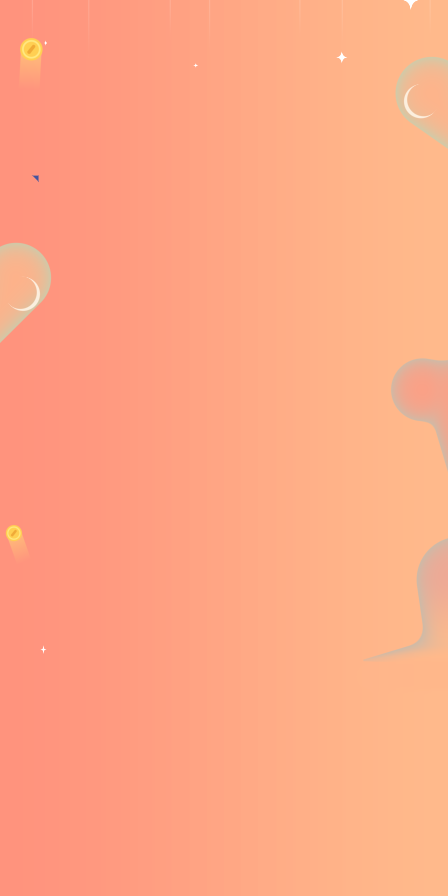
Give the GLSL for this background, as a WebGL 1 fragment shader.

```glsl
precision highp float;
// A warm coral-to-apricot backdrop with translucent balloons and soft blobs at
// its sides, plus sparkles, falling coins and faint streaks. Shapes are distance
// functions on a grid 100 wide and 200 high, with y running down from the top.

uniform vec2 u_resolution;

#define CORAL vec3(1.0, 0.575, 0.49)
#define APRICOT vec3(1.0, 0.727, 0.545)
#define MINT_RIM vec3(0.80, 0.80, 0.67)
#define BALLOON_CORE vec3(1.0, 0.70, 0.54)
#define GREY_RIM vec3(0.80, 0.73, 0.66)
#define SALMON_CORE vec3(0.99, 0.62, 0.52)
#define ROSE_CORE vec3(0.94, 0.66, 0.58)
#define GOLD vec3(1.0, 0.81, 0.32)
#define NAVY vec3(0.27, 0.33, 0.62)
#define BANDS 26.0
#define STREAKS 7
#define STREAK_ALPHA 0.16

float hash(float n) {
  n = fract(n * 0.1031);
  n *= n + 33.33;
  return fract(n * (n + n));
}

// Antialiased coverage of a signed distance.
float cover(float d) {
  float edge = 75.0 / u_resolution.x;
  return 1.0 - smoothstep(-edge, edge, d);
}

float smoothUnion(float a, float b, float k) {
  float h = max(k - abs(a - b), 0.0) / k;
  return min(a, b) - h * h * k * 0.25;
}

// Two discs of different radii joined by their tangents.
float roundCone(vec2 p, vec2 a, vec2 b, float ra, float rb) {
  float len = length(b - a);
  vec2 axis = (b - a) / len;
  p -= a;
  vec2 q = vec2(abs(p.x * axis.y - p.y * axis.x), dot(p, axis));
  float s = (ra - rb) / len;
  float c = sqrt(1.0 - s * s);
  float k = dot(q, vec2(-s, c));
  if (k < 0.0) return length(q) - ra;
  if (k > c * len) return length(q - vec2(0.0, len)) - rb;
  return dot(q, vec2(c, s)) - ra;
}

// Tinted body whose rim colour melts inward into the core colour.
vec3 translucent(vec3 base, float d, vec3 rim, vec3 core, float width, float alpha) {
  vec3 body = mix(core, rim, exp(min(d, 0.0) / width));
  return mix(base, body, cover(d) * alpha);
}

vec3 balloon(vec3 base, vec2 p, vec2 center, vec2 tip, float r) {
  float d = roundCone(p, center, center + tip, r, 1.3);
  return translucent(base, d, MINT_RIM, BALLOON_CORE, 2.3, 0.95);
}

// Curved glint: a crescent cut from two discs.
float glint(vec2 p, vec2 center, float side) {
  vec2 q = (p - center) * vec2(side, 1.0);
  q = mat2(0.87, 0.5, -0.5, 0.87) * q;
  return cover(max(length(q - vec2(3.2, 0.0)) - 3.8, 3.7 - length(q - vec2(3.9, 0.0))));
}

float sparkle(vec2 p, vec2 center, float r) {
  vec2 q = abs(p - center) / vec2(0.78 * r, r);
  float reach = sqrt(q.x) + sqrt(q.y);
  return cover((reach * reach - 1.0) * r * 0.4);
}

vec3 coin(vec3 base, vec2 p, vec2 center, vec2 fall, float r) {
  // Fading trail behind the disc.
  vec2 q = p - center;
  float along = dot(q, fall) / dot(fall, fall);
  float across = length(q - fall * along) - r * 0.92;
  float trail = cover(across) * step(0.0, along) * clamp(1.0 - along, 0.0, 1.0);
  base = mix(base, vec3(1.0, 0.80, 0.47), trail * 0.75);
  // Disc with a raised ring and a slanted bar.
  float d = length(q) - r;
  vec3 face = mix(GOLD, vec3(1.0, 0.91, 0.50), cover(abs(d + 0.25 * r) - 0.08 * r));
  float bar = roundCone(q, vec2(-0.2, 0.25) * r, vec2(0.2, -0.25) * r, 0.16 * r, 0.15 * r);
  face = mix(face, vec3(0.92, 0.62, 0.18), cover(bar) * 0.75);
  return mix(base, face, cover(d));
}

void main() {
  vec2 uv = gl_FragCoord.xy / u_resolution;
  vec2 p = vec2(uv.x, 1.0 - uv.y) * vec2(100.0, 200.0);

  // Horizontal gradient with barely visible bands.
  float t = mix(uv.x, floor(uv.x * BANDS) / BANDS + 0.5 / BANDS, 0.5);
  vec3 color = mix(CORAL, APRICOT, mix(t, smoothstep(0.0, 1.0, t), 0.7));

  // Thin streaks falling from the top edge.
  for (int i = 0; i < STREAKS; i++) {
    float n = float(i);
    float x = (n + 0.25 + 0.5 * hash(n + 3.0)) * 100.0 / float(STREAKS);
    float fade = 1.0 - smoothstep(0.0, 8.0 + 8.0 * hash(n + 17.0), p.y);
    color = mix(color, vec3(1.0), cover(abs(p.x - x) - 0.12) * fade * STREAK_ALPHA);
  }

  // Balloons cropped by the sides, each with a glint.
  color = balloon(color, p, vec2(96.4, 20.8), vec2(10.4, 15.6), 8.1);
  color = balloon(color, p, vec2(3.6, 62.0), vec2(-8.6, 17.7), 7.8);
  float shine = glint(p, vec2(91.2, 24.2), 1.0) + glint(p, vec2(7.9, 67.2), -1.0);
  color = mix(color, vec3(1.0, 0.97, 0.92), shine * 0.85);

  // Upper blob: a lobe flowing down past the right side.
  float lobe = length(p - vec2(94.3, 87.0)) - 7.0;
  float neck = roundCone(p, vec2(102.9, 87.8), vec2(107.3, 102.9), 7.8, 7.7);
  color = translucent(color, smoothUnion(lobe, neck, 3.0), GREY_RIM, SALMON_CORE, 2.2, 0.95);

  // Lower blob: its tail dissolves downward into a pale glow.
  float glow = 1.0 - smoothstep(-1.0, 1.5, roundCone(p, vec2(81.5, 151.0), vec2(104.0, 150.5), 2.5, 3.2));
  color = mix(color, vec3(1.0, 0.71, 0.54), glow * 0.55);
  float body = roundCone(p, vec2(102.6, 129.4), vec2(102.9, 140.6), 9.6, 8.3);
  float tail = roundCone(p, vec2(81.3, 147.4), vec2(101.6, 144.8), 0.2, 3.6);
  float below = p.y - 147.4 + 0.13 * (p.x - 81.3);
  vec3 core = mix(ROSE_CORE, color, smoothstep(128.0, 145.0, p.y));
  color = translucent(color, smoothUnion(body, tail, 4.0), GREY_RIM, core, 2.2,
                      1.0 - smoothstep(-1.5, 1.5, below));

  // Coins, a tiny wedge and the sparkles.
  color = coin(color, p, vec2(7.0, 11.0), vec2(-0.5, 9.0), 2.5);
  color = coin(color, p, vec2(3.1, 119.0), vec2(2.3, 6.5), 1.8);
  vec2 w = p - vec2(8.6, 39.2);
  color = mix(color, NAVY, cover(max(max(w.x, -w.y), (w.y - w.x - 1.35) * 0.7)));
  float stars = sparkle(p, vec2(76.3, 12.8), 1.8) + sparkle(p, vec2(91.7, 0.0), 2.9)
              + sparkle(p, vec2(10.2, 9.6), 0.7) + sparkle(p, vec2(43.7, 14.6), 0.7)
              + sparkle(p, vec2(9.7, 145.0), 0.9);
  color = mix(color, vec3(1.0), min(stars, 1.0));

  gl_FragColor = vec4(color, 1.0);
}
```
